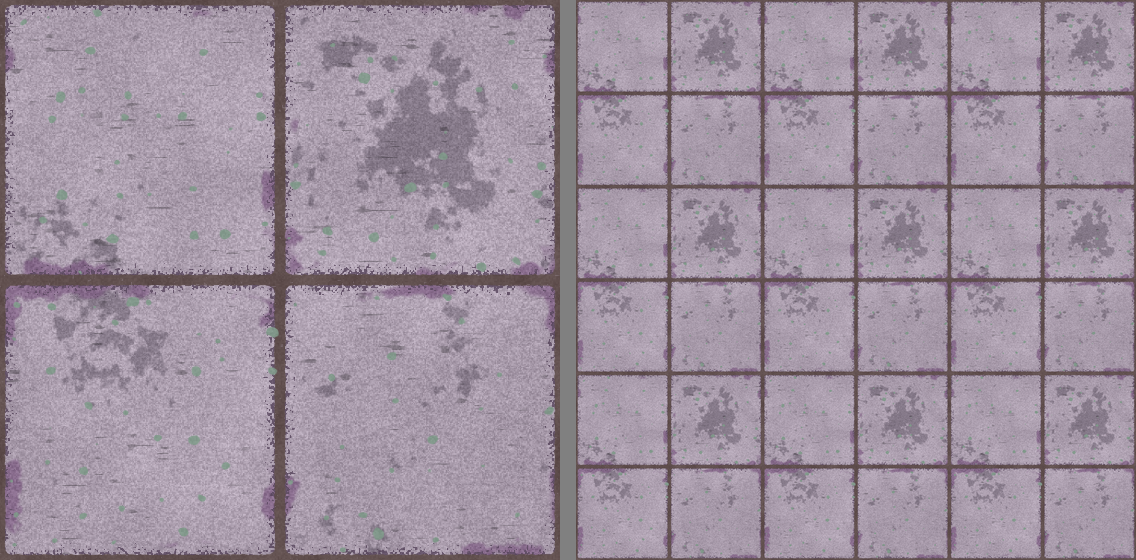
Left: one tile. Right: repeated 3 by 3.
This texture is drawn by a WebGL 2 fragment shader. Its source:

```glsl
#version 300 es
precision highp float;
// Two by two worn mauve tiles with rounded corners and brown grout.
// Wrapping value noise drives the grain, stains, scratches and rim wear;
// a jittered grid scatters green flecks over tiles and grout alike.

uniform vec2 u_resolution;
out vec4 fragColor;

// Integer hash of a lattice cell, 0 to 1
float hash(vec2 cell, uint seed) {
    uvec2 k = uvec2(cell);
    uint h = k.x * 1597334677u ^ k.y * 3812015801u ^ seed * 2654435769u;
    h = (h ^ (h >> 16)) * 2246822519u;
    h = (h ^ (h >> 13)) * 3266489917u;
    return float((h ^ (h >> 16)) >> 8) / 16777216.0;
}

// Value noise with n whole cells across the canvas, so it wraps
float noise(vec2 uv, vec2 n, uint seed) {
    vec2 g = uv * n, i = floor(g), f = g - i;
    f = f * f * (3.0 - 2.0 * f);
    vec2 a = mod(i, n), b = mod(i + 1.0, n);
    return mix(mix(hash(a, seed), hash(vec2(b.x, a.y), seed), f.x),
               mix(hash(vec2(a.x, b.y), seed), hash(b, seed), f.x), f.y);
}

float fbm(vec2 uv, vec2 n, int octaves, uint seed) {
    float sum = 0.0, total = 0.0, amp = 1.0;
    for (int i = 0; i < octaves; i++) {
        sum += amp * noise(uv, n, seed + uint(i));
        total += amp;
        amp *= 0.6;
        n *= 2.0;
    }
    return sum / total;
}

float roundBox(vec2 p, float halfSize, float radius) {
    vec2 q = abs(p) - halfSize + radius;
    return length(max(q, 0.0)) + min(max(q.x, q.y), 0.0) - radius;
}

// Coverage of small irregular flecks, one at most per grid cell
float flecks(vec2 uv, float n, float aa) {
    vec2 cell = floor(uv * n);
    float radius = mix(0.003, 0.0095, pow(hash(cell, 41u), 1.4));
    vec2 jitter = vec2(hash(cell, 42u), hash(cell, 43u));
    vec2 center = (cell + mix(vec2(0.18), vec2(0.82), jitter)) / n;
    vec2 offset = (uv - center) * vec2(0.9, 1.05);
    float d = length(offset) - radius + (noise(uv, vec2(110.0), 44u) - 0.5) * 0.006;
    return step(hash(cell, 45u), 0.46) * (1.0 - smoothstep(-aa, aa, d));
}

void main() {
    vec2 uv = gl_FragCoord.xy / u_resolution;
    float aa = 0.8 / min(u_resolution.x, u_resolution.y);

    // Tile outline, slightly chipped
    vec2 local = (fract(uv * 2.0) - 0.5) * 0.5;
    float d = roundBox(local, 0.2405, 0.012);
    d += (noise(uv, vec2(180.0), 1u) - 0.5) * 0.0022;
    float inside = max(-d, 0.0);

    // Glaze: broad tone, fine grain and faint horizontal fibres
    float grain = noise(uv, vec2(370.0), 2u) - 0.5;
    float fineGrain = noise(uv, vec2(512.0), 3u) - 0.5;
    float tone = fbm(uv, vec2(6.0), 5, 4u) - 0.5;
    float fibre = noise(uv, vec2(60.0, 300.0), 10u) - 0.5;
    vec3 tile = vec3(0.675, 0.622, 0.685);
    tile += 0.13 * grain + 0.10 * fineGrain + 0.15 * tone + 0.035 * fibre;

    // Mottled grey stains, gathered most heavily around one soft centre
    vec2 toStain = abs(uv - vec2(0.82, 0.69));
    toStain = min(toStain, 1.0 - toStain);
    float gathered = 0.24 * exp(-dot(toStain, toStain) / 0.016);
    float region = fbm(uv, vec2(5.0), 3, 12u) + gathered;
    float blotch = fbm(uv, vec2(36.0), 4, 16u);
    float stain = smoothstep(1.06, 1.19, region + 0.8 * blotch);
    tile = mix(tile, tile * vec3(0.77, 0.76, 0.78), stain);

    // Short, sparse scratches
    float scratch = smoothstep(0.80, 0.92, noise(uv, vec2(34.0, 210.0), 21u));
    scratch *= smoothstep(0.52, 0.75, noise(uv, vec2(24.0), 22u));
    tile *= 1.0 - 0.25 * scratch;

    // Plum discoloration in patches along the rim
    float ragged = (fbm(uv, vec2(40.0), 3, 24u) - 0.5) * 0.035;
    float rim = 1.0 - smoothstep(0.015, 0.025, inside + ragged);
    float plum = rim * smoothstep(0.59, 0.67, fbm(uv, vec2(9.0), 3, 28u));
    tile = mix(tile, vec3(0.50, 0.37, 0.52) + 0.12 * grain, 0.75 * plum);

    // Dark speckled wear that thins out away from the edge
    float speckle = noise(uv, vec2(310.0), 31u);
    float wear = 0.63 * exp(-inside / 0.011) * (0.6 + 0.8 * noise(uv, vec2(28.0), 32u));
    float worn = 1.0 - smoothstep(wear - 0.05, wear + 0.05, speckle + 0.06);
    tile = mix(tile, vec3(0.36, 0.29, 0.38) + 0.08 * fineGrain, 0.85 * worn);

    // Grout with grain, soft mottling and stray pale chips
    vec3 grout = vec3(0.38, 0.312, 0.308) + 0.05 * grain;
    grout += 0.09 * (fbm(uv, vec2(30.0), 3, 34u) - 0.5);
    float chip = smoothstep(0.88, 0.96, noise(uv, vec2(260.0), 38u));
    grout = mix(grout, vec3(0.53, 0.47, 0.50), 0.55 * chip);
    vec3 color = mix(tile, grout, smoothstep(-aa, aa, d));

    vec3 fleckGreen = vec3(0.50, 0.60, 0.54) + 0.05 * grain;
    color = mix(color, fleckGreen, 0.92 * flecks(uv, 16.0, aa));
    fragColor = vec4(color, 1.0);
}
```
